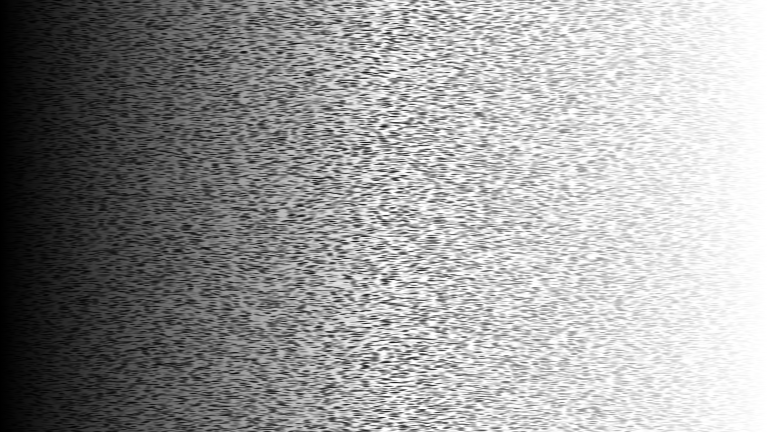
Write a Shadertoy shader that draws this background.

```glsl
// Brushed grain: fine horizontal dark streaks over a black to white ramp.
// Each cell of a stretched grid scatters one streak of its own length and depth,
// and an overlay blend fades the streaks out towards both sides.

vec2 hash2(vec2 cell) {
    vec3 q = fract(cell.xyx * vec3(0.1031, 0.1030, 0.0973));
    q += dot(q, q.yzx + 33.33);
    return fract((q.xx + q.yz) * q.zy);
}

// Light left over after all nearby streaks have darkened the point
float streakLight(vec2 p) {
    vec2 base = floor(p);
    float light = 1.0;
    for (int y = -1; y <= 1; y++) {
        for (int x = -1; x <= 1; x++) {
            vec2 cell = base + vec2(x, y);
            vec2 toCentre = cell + hash2(cell + 17.0) - p;
            vec2 variety = hash2(cell + 531.7);
            toCentre.x *= mix(0.8, 1.6, variety.x);
            float body = 1.0 - smoothstep(0.15, 0.8, length(toCentre));
            light *= 1.0 - 0.92 * variety.y * body;
        }
    }
    return light;
}

float overlay(float ground, float grain) {
    return ground < 0.5 ? 2.0 * ground * grain
                        : 1.0 - 2.0 * (1.0 - ground) * (1.0 - grain);
}

void mainImage(out vec4 fragColor, in vec2 fragCoord) {
    float ramp = fragCoord.x / iResolution.x;

    // Average three heights within the pixel to smooth the thin streaks
    float grain = 0.0;
    for (int i = -1; i <= 1; i++) {
        vec2 p = (fragCoord + vec2(0.0, float(i) / 3.0)) / iResolution.y;

        // Slight bends, so the streaks are not all level
        p.y += 0.003 * sin(9.0 * p.x + 5.0 * p.y) + 0.001 * sin(23.0 * p.x - 17.0 * p.y);

        // Cells about eight times as wide as they are high
        grain += streakLight(p * vec2(46.0, 380.0)) / 3.0;
    }

    fragColor = vec4(vec3(overlay(ramp, grain)), 1.0);
}
```
